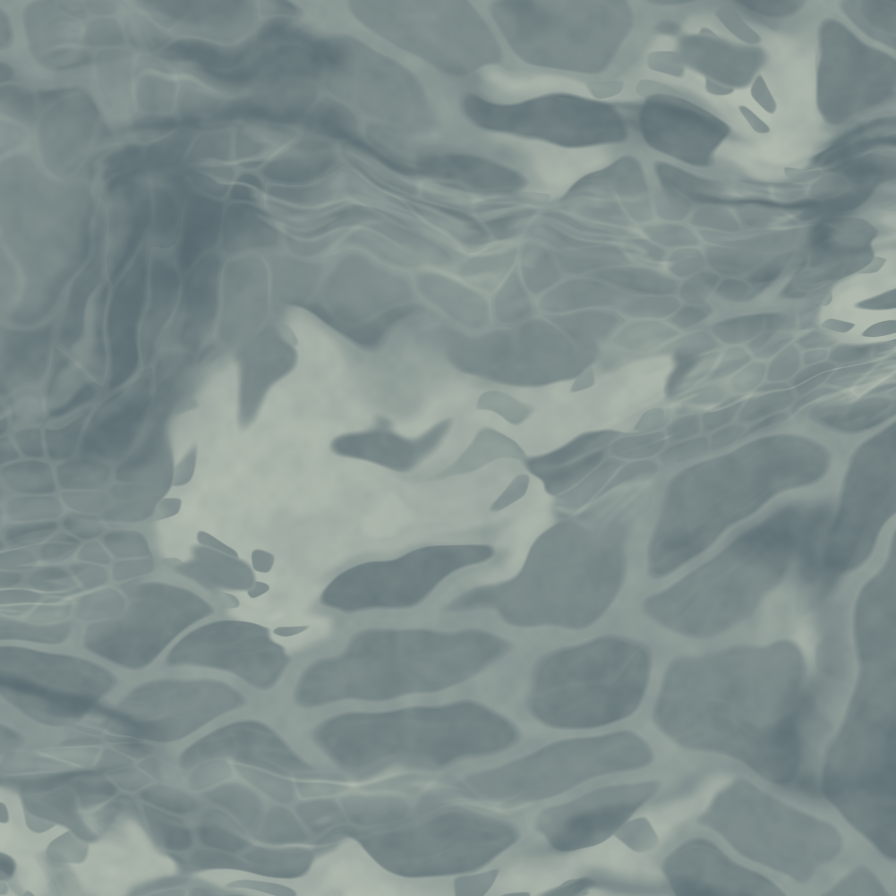
This texture is drawn by a WebGL 1 fragment shader. Its source:

```glsl
precision highp float;
// Stained tissue: flat grey cells with pale walls and pools among wavy dark fibres.
uniform vec2 u_resolution;

const vec3 DARK = vec3(0.35, 0.42, 0.445);
const vec3 MIDDLE = vec3(0.50, 0.56, 0.555);
const vec3 PALE = vec3(0.69, 0.73, 0.685);
const float CELL_TONE = 0.30;     // tones run from 0 (dark) to 1 (pale)
const float FIBRE_TONE = 0.36;
const float WALL_TONE = 0.66;
const float POOL_TONE = 0.97;
const float BAND_TONE = 0.04;
const vec2 CELL_SCALE = vec2(5.6, 9.5);
const vec2 GRANULE_SCALE = vec2(17.0, 25.0);
const float MIDDLE_TILT = 0.38;   // slope of the fibres across the middle
const float OUTER_TILT = -0.10;   // slope near the top and bottom
const float ROUNDNESS = 15.0;     // lower values round the cell corners more

float hash(vec2 p) {
  vec3 q = fract(p.xyx * 0.1031);
  q += dot(q, q.yzx + 33.33);
  return fract((q.x + q.y) * q.z);
}

vec2 hash2(vec2 p) {
  return vec2(hash(p), hash(p + 71.7));
}

float noise(vec2 p) {
  vec2 i = floor(p), f = fract(p);
  f = f * f * (3.0 - 2.0 * f);
  return mix(mix(hash(i), hash(i + vec2(1.0, 0.0)), f.x),
             mix(hash(i + vec2(0.0, 1.0)), hash(i + 1.0), f.x), f.y);
}

float fbm(vec2 p) {
  float sum = 0.0, weight = 0.53;
  for (int i = 0; i < 4; i++) {
    sum += weight * noise(p);
    p = mat2(1.96, 0.3, -0.3, 1.96) * p + 17.3;
    weight *= 0.5;
  }
  return sum;
}

// Thin line along the middle level of a noise value.
float crease(float n, float width) {
  return 1.0 - smoothstep(0.0, width, abs(n - 0.5));
}

// Rounded Voronoi cells: x = distance to the wall, y = random id.
vec2 cells(vec2 p) {
  vec2 base = floor(p), f = fract(p), nearest = vec2(0.0), home = vec2(0.0);
  float best = 9.0;
  for (int j = -1; j <= 1; j++) {
    for (int i = -1; i <= 1; i++) {
      vec2 g = vec2(float(i), float(j));
      vec2 r = g + 0.1 + 0.8 * hash2(base + g) - f;
      float d = dot(r, r);
      if (d < best) { best = d; nearest = r; home = g; }
    }
  }
  float sum = 0.0001;
  for (int j = -2; j <= 2; j++) {
    for (int i = -2; i <= 2; i++) {
      vec2 g = home + vec2(float(i), float(j));
      vec2 r = g + 0.1 + 0.8 * hash2(base + g) - f;
      vec2 gap = r - nearest;
      if (dot(gap, gap) > 0.0001) {
        sum += exp(-ROUNDNESS * dot(0.5 * (nearest + r), normalize(gap)));
      }
    }
  }
  return vec2(-log(sum) / ROUNDNESS, hash(base + home + 5.5));
}

// Bends the plane so that features follow the wavy fibre direction.
vec2 followFibres(vec2 p) {
  float middle = exp(-pow((p.y - 0.45) / 0.25, 2.0));
  float tilt = mix(OUTER_TILT, MIDDLE_TILT, middle);
  vec2 wave = vec2(fbm(p * 3.0 + 4.0), fbm(p * 3.0 + 31.0)) - 0.5;
  vec2 ripple = vec2(noise(p * 15.0), noise(p * 15.0 + 9.0)) - 0.5;
  return p - vec2(0.0, tilt * (p.x - 0.5)) + 0.22 * wave + 0.022 * ripple;
}

void main() {
  vec2 p = gl_FragCoord.xy / min(u_resolution.x, u_resolution.y);
  vec2 q = followFibres(p);

  // Fibrous ground with pale strands and faint small cells
  float tone = FIBRE_TONE + 0.85 * (fbm(q * vec2(4.0, 15.0)) - 0.5);
  float strands = crease(fbm(q * vec2(5.0, 18.0) + 40.0), 0.07);
  tone += 0.23 * strands * smoothstep(0.3, 0.65, noise(q * vec2(5.0, 8.0)));
  vec2 granule = cells(q * GRANULE_SCALE);
  float granuleWall = 1.0 - smoothstep(0.0, 0.12, granule.x);
  tone += 0.12 * granuleWall + 0.10 * (granule.y - 0.5);

  // Large flat cells, their walls, and pools where walls widen
  vec2 cell = cells(q * CELL_SCALE + 3.0);
  float pool = smoothstep(0.52, 0.74, fbm(q * vec2(3.6, 5.5) + 12.0));
  float cellular = smoothstep(0.42, 0.54, fbm(q * vec2(2.5, 4.0) + 55.0) + 0.25 * pool);
  float body = CELL_TONE + 0.20 * (cell.y - 0.5) + 0.14 * (fbm(q * 14.0) - 0.5);
  tone = mix(tone, body, cellular * 0.85);
  float width = 0.035 + 0.05 * noise(q * 9.0) + 0.27 * pool;
  float wall = 1.0 - smoothstep(width - 0.03, width + 0.035, cell.x);
  float wallTone = mix(WALL_TONE, POOL_TONE, smoothstep(0.1, 0.6, pool));
  wallTone += 0.18 * (fbm(q * 11.0 + 8.0) - 0.5);
  tone = mix(tone, wallTone, wall * max(0.85 * cellular, pool));

  // Small grey bodies floating in the pools
  float island = smoothstep(0.13, 0.21, granule.x) * step(0.72, granule.y);
  tone = mix(tone, CELL_TONE + 0.12, island * wall * pool);

  // Long dark fibre bands
  float band = crease(fbm(q * vec2(1.7, 5.0) + 23.0), 0.075);
  band *= smoothstep(0.35, 0.6, noise(q * vec2(3.0, 5.0) + 61.0));
  tone = mix(tone, BAND_TONE + 0.10 * noise(q * vec2(12.0, 50.0)), 0.85 * band * (1.0 - pool));

  // Soft mottling, then the colour ramp
  tone += 0.09 * (noise(p * 48.0) - 0.5) + 0.05 * (noise(p * 105.0) - 0.5);
  tone = clamp(tone, 0.0, 1.0);
  vec3 color = mix(DARK, MIDDLE, smoothstep(0.0, 0.46, tone) * 0.5 + min(tone / 0.92, 0.5));
  color = mix(color, PALE, clamp((tone - 0.46) / 0.54, 0.0, 1.0));
  gl_FragColor = vec4(color, 1.0);
}
```
